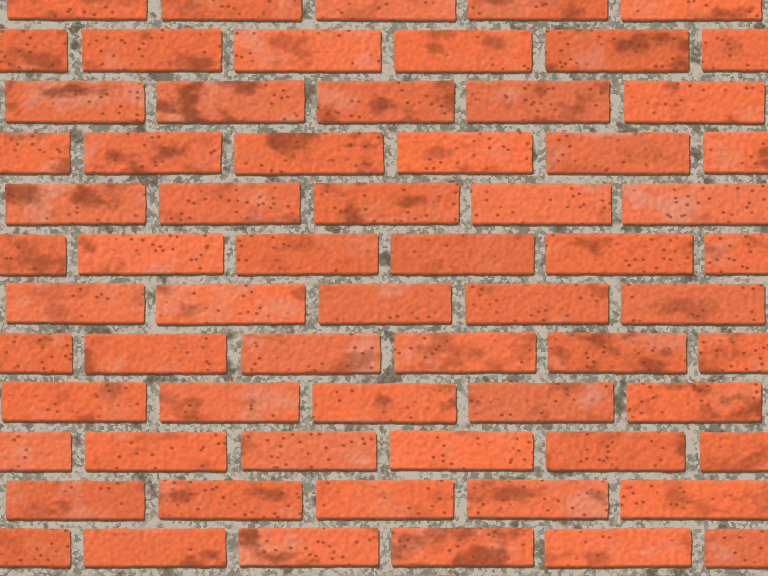
Give the GLSL for this texture, as a Shadertoy shader.

```glsl
// Running-bond wall of orange bricks in gritty grey mortar, lit from the upper left.
// Each brick is a rounded box between two jittered joints; layered value noise adds
// stains and bloom, and cellular noise adds pits and sand grains.

#define BRICK_PITCH 0.2685   // brick plus joint, in canvas heights
#define ROW_START 0.0425     // first bed joint below the top edge
#define ROW_PITCH 0.0899     // height of the top course
#define ROW_SHRINK 0.00033   // courses get slightly lower downwards
#define BED_JOINT 0.0172
#define HEAD_JOINT 0.0235
#define JOINT_JITTER 0.05
#define ROUGHNESS 0.0032
#define SHADOW_OFFSET vec2(0.0022, 0.0042)
#define STAIN_AMOUNT 0.55
#define BLOOM_AMOUNT 0.6

const vec3 ORANGE = vec3(0.92, 0.44, 0.27);
const vec3 PINK = vec3(0.88, 0.52, 0.41);
const vec3 BROWN = vec3(0.50, 0.25, 0.16);
const vec3 SAND = vec3(0.76, 0.71, 0.65);
const vec3 CEMENT = vec3(0.52, 0.50, 0.44);
const vec3 SHADE = vec3(0.32, 0.26, 0.20);

float hash(vec2 p) {
    vec3 q = fract(p.xyx * 0.1031);
    q += dot(q, q.yzx + 33.33);
    return fract((q.x + q.y) * q.z);
}

float noise(vec2 p) {
    vec2 i = floor(p), f = fract(p);
    f = f * f * (3.0 - 2.0 * f);
    return mix(mix(hash(i), hash(i + vec2(1, 0)), f.x),
               mix(hash(i + vec2(0, 1)), hash(i + vec2(1, 1)), f.x), f.y);
}

float fbm(vec2 p) {
    float sum = 0.0, amp = 0.5;
    for (int i = 0; i < 4; i++, amp *= 0.5) {
        sum += amp * noise(p);
        p = mat2(1.6, 1.2, -1.2, 1.6) * p + 7.3;
    }
    return sum / 0.9375;
}

// Distance to the nearest scattered point, and that point's random value
vec2 cells(vec2 p) {
    vec2 best = vec2(9.0, 0.0);
    for (int i = 0; i < 9; i++) {
        vec2 c = floor(p) + vec2(i % 3 - 1, i / 3 - 1);
        float d = distance(p, c + vec2(hash(c), hash(c + 57.1)));
        if (d < best.x) best = vec2(d, hash(c + 113.7));
    }
    return best;
}

// Horizontal position of a head joint
float jointX(float row, float k) {
    float offset = mod(row, 2.0) < 0.5 ? 0.132 : -0.0029;
    return offset + BRICK_PITCH * (k + JOINT_JITTER * (hash(vec2(k + 20.0, row + 9.0)) - 0.5));
}

// Signed distance to the brick at p (y downwards), its id and local position in -1..1
float brick(vec2 p, out vec2 id, out vec2 local) {
    float root = sqrt(ROW_PITCH * ROW_PITCH - 4.0 * ROW_SHRINK * (p.y - ROW_START));
    float course = (ROW_PITCH - root) / (2.0 * ROW_SHRINK), row = floor(course);
    float k = floor((p.x - jointX(row, 0.0)) / BRICK_PITCH);
    if (p.x < jointX(row, k)) k -= 1.0;
    else if (p.x > jointX(row, k + 1.0)) k += 1.0;
    id = vec2(k + 20.0, row + 40.0);
    float left = jointX(row, k), right = jointX(row, k + 1.0);
    vec2 q = vec2(p.x - 0.5 * (left + right), (course - row - 0.5) * root);
    q.y += 0.0025 * (hash(id + 3.7) - 0.5) + 0.016 * q.x * (hash(id + 8.1) - 0.5);
    float head = HEAD_JOINT * mix(0.8, 1.2, hash(id + 5.3));
    vec2 size = 0.5 * vec2(right - left - head, root - BED_JOINT);
    local = q / size;
    vec2 e = abs(q) - size + 0.004;
    float d = length(max(e, 0.0)) + min(max(e.x, e.y), 0.0) - 0.004;
    return d + ROUGHNESS * (fbm(p * 65.0) - 0.5);
}

vec3 mortarColor(vec2 p) {
    vec2 grain = cells(p * 170.0);
    float tone = 0.55 * grain.y + 0.75 * fbm(p * 45.0) - 0.15 * grain.x;
    vec3 col = mix(CEMENT, SAND, smoothstep(0.25, 0.75, tone));
    return mix(col, SHADE, 0.55 * smoothstep(0.6, 0.75, fbm(p * 38.0 + 31.0)));
}

vec3 brickColor(vec2 p, vec2 id, vec2 local) {
    vec2 s = p + id * 3.17;
    float tint = hash(id + 1.9);
    vec3 col = mix(ORANGE, PINK, 0.3 * tint * tint) * (0.95 + 0.1 * hash(id + 6.4));
    // Pale bloom and dark stains, stronger on some bricks
    float bloom = smoothstep(0.53, 0.78, fbm(s * vec2(15.0, 22.0)));
    col = mix(col, PINK + vec3(0.0, 0.08, 0.1), BLOOM_AMOUNT * bloom * (0.4 + 0.6 * tint));
    float stain = smoothstep(0.52, 0.8, fbm(s * vec2(20.0, 32.0) + 41.0));
    col = mix(col, BROWN, STAIN_AMOUNT * stain * (0.3 + hash(id + 2.6)));
    // Fine relief, then sparse pits
    col *= 1.0 + 0.13 * (noise(p * 140.0 + 0.4) - noise(p * 140.0));
    col *= 0.96 + 0.08 * noise(p * 210.0);
    vec2 pit = cells(p * vec2(75.0, 95.0));
    float depth = smoothstep(0.38, 0.12, pit.x) * step(0.78, pit.y);
    col = mix(col, BROWN, 0.65 * depth * smoothstep(0.35, 0.6, fbm(s * 18.0 + 9.0)));
    // Lit upper edge, dim lower edge
    col *= 1.0 + 0.06 * smoothstep(-0.75, -1.0, local.y);
    return mix(col, BROWN, 0.55 * smoothstep(0.86, 1.0, local.y));
}

void mainImage(out vec4 fragColor, in vec2 fragCoord) {
    vec2 p = vec2(fragCoord.x, iResolution.y - fragCoord.y) / iResolution.y;
    vec2 id, local, otherId, otherLocal;
    float soft = 0.8 / iResolution.y, face = brick(p, id, local);
    float shadow = brick(p - SHADOW_OFFSET, otherId, otherLocal);
    vec3 mortar = mix(mortarColor(p), SHADE, 0.85 * smoothstep(0.0015, -0.0015, shadow));
    vec3 col = mix(brickColor(p, id, local), mortar, smoothstep(-soft, soft, face));
    fragColor = vec4(clamp(col, 0.0, 1.0), 1.0);
}
```
